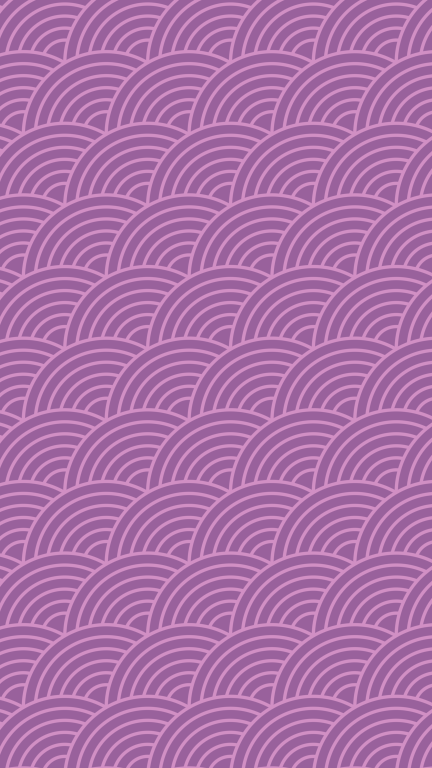
Give the GLSL for this pattern, as a Shadertoy shader.

```glsl
// Overlapping wave scales: staggered rows of concentric rings, each covering its left neighbour and the row above.

const vec3 FILL_COLOR = vec3(0.60, 0.38, 0.61);
const vec3 LINE_COLOR = vec3(0.82, 0.56, 0.77);

// Lengths in canvas widths
const float SCALE_RADIUS = 0.1918;               // also the column pitch
const vec2  ANCHOR = vec2(0.5336, 0.9690);       // centre of one scale

// Lengths in scale radii
const float ROW_PITCH = 0.8645;
const float RING_STEP = 0.145;
const float LINE_WIDTH = 0.040;
const float RING_COUNT = 6.0;

// Paints one disc of concentric rings over the colour below it.
vec3 paintScale(vec3 below, vec2 offset, float pixel) {
    float r = length(offset);
    float ring = clamp(round((1.0 - r) / RING_STEP), 0.0, RING_COUNT - 1.0);
    float lineDist = abs(r - (1.0 - ring * RING_STEP)) - 0.5 * LINE_WIDTH;
    float line = 1.0 - smoothstep(-0.5 * pixel, 0.5 * pixel, lineDist);
    float edgeDist = r - 1.0 - 0.5 * LINE_WIDTH;
    float cover = 1.0 - smoothstep(-0.5 * pixel, 0.5 * pixel, edgeDist);
    // Beyond the rim only the line colour may blend in
    vec3 color = mix(FILL_COLOR, LINE_COLOR, r > 1.0 ? 1.0 : line);
    return mix(below, color, cover);
}

void mainImage(out vec4 fragColor, in vec2 fragCoord) {
    vec2 p = (fragCoord / iResolution.x - ANCHOR) / SCALE_RADIUS;
    float pixel = 1.4 / (iResolution.x * SCALE_RADIUS);
    float topRow = floor(p.y / ROW_PITCH);

    // Back to front: upper row first, then left to right
    vec3 color = FILL_COLOR;
    for (int j = 0; j < 2; j++) {
        float row = topRow - float(j);
        float shift = 0.5 * mod(row, 2.0);
        float column = floor(p.x - shift);
        for (int i = -1; i <= 2; i++) {
            vec2 center = vec2(column + float(i) + shift, row * ROW_PITCH);
            color = paintScale(color, p - center, pixel);
        }
    }
    fragColor = vec4(color, 1.0);
}
```
